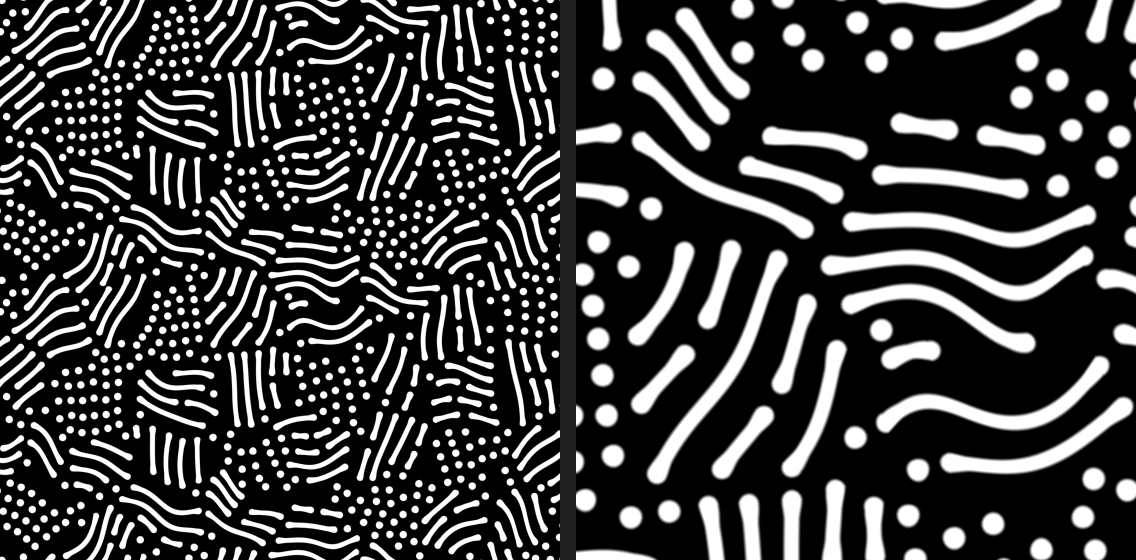
Left: the whole. Right: its middle third, enlarged.
A Shadertoy shader for this pattern:

```glsl
// Reaction-diffusion style labyrinth: white worms and dots on black.
// Voronoi patches each carry evenly fitted parallel rows; every row is clipped
// to its patch, split into dots or round-tipped strokes and bent by shear waves.

#define CELLS 8.0         // patches per canvas height
#define WRAP 4.0          // patch rows before the pattern repeats upward
#define DOT_SHARE 0.30    // share of patches filled with dots
#define LINE_GAP 0.0254   // distance between strokes
#define DOT_GAP 0.0242    // distance between dots
#define MARGIN 0.0109     // clearance kept from a patch border
#define DOT_RADIUS 0.0066
#define TIP_RADIUS 0.0059
#define LINE_RADIUS 0.0045
#define BEND 0.17         // slope of each shear wave
#define PIECE 0.085       // typical longest stroke before a break
#define SOFTNESS 0.0014   // half width of the edge ramp

const float PI = 3.14159;

// Borders of the current patch: slope along rows, slope across rows, distance
vec3 borders[24];

float hash(vec2 id, float salt) {
    id.y = mod(id.y, WRAP);
    vec3 v = fract(vec3(id.xyx + salt * 7.31) * vec3(0.1031, 0.1030, 0.0973));
    v += dot(v, v.yzx + 33.33);
    return fract((v.x + v.y) * v.z);
}

// Area-preserving bend: a sum of transverse waves, with its Jacobian
vec2 warp(vec2 p, out mat2 stretch) {
    vec2 bent = p;
    stretch = mat2(1.0);
    for (int i = 0; i < 8; i++) {
        vec2 seed = vec2(i, 0.0);
        float rise = 2.0 * float(i % 4);
        float freq = 6.5 + 4.0 * hash(seed, 1.0);
        float run = sqrt(freq * freq - rise * rise) * (i < 4 ? 1.0 : -1.0);
        vec2 along = vec2(run, rise) / freq, across = vec2(-along.y, along.x);
        float k = 2.0 * PI * freq;
        float phase = k * dot(along, p) + 2.0 * PI * hash(seed, 2.0);
        bent += across * sin(phase) * BEND / k;
        stretch += outerProduct(across, along) * cos(phase) * BEND;
    }
    return bent;
}

vec2 siteOf(vec2 id) {
    vec2 jitter = vec2(hash(id, 5.0), hash(id, 6.0));
    return (id + 0.5 + 0.72 * (jitter - 0.5)) / CELLS;
}

// Start and end of a row inside the patch
vec2 chord(float level) {
    vec2 range = vec2(-1.0, 1.0);
    for (int k = 0; k < 24; k++) {
        vec3 b = borders[k];
        float hit = (b.z - level * b.y) / b.x;
        if (b.x > 0.0) range.y = min(range.y, hit);
        else range.x = max(range.x, hit);
    }
    return range;
}

// Farthest row level on one side that still fits the patch, by bisection
float reach(float side) {
    float level = 0.0, stride = 0.08;
    for (int k = 0; k < 8; k++, stride *= 0.5) {
        vec2 c = chord(side * (level + stride));
        if (c.y > c.x) level += stride;
    }
    return side * level;
}

// Offset from the spine of the nearest grain (xy) and the grain radius there (z).
vec3 nearestGrain(vec2 p) {
    // Patch that owns this point
    vec2 base = floor(p * CELLS), id = base;
    float best = 1e3;
    for (int k = 0; k < 9; k++) {
        vec2 c = base + vec2(k % 3 - 1, k / 3 - 1);
        float d = distance(p, siteOf(c));
        if (d < best) { best = d; id = c; }
    }
    vec2 site = siteOf(id), q = p - site;
    float angle = PI * hash(id, 7.0);
    vec2 dir = vec2(cos(angle), sin(angle)), normal = vec2(-dir.y, dir.x);
    for (int k = 0; k < 24; k++) {
        int n = k < 12 ? k : k + 1;
        vec2 toSite = siteOf(id + vec2(n % 5 - 2, n / 5 - 2)) - site;
        vec2 axis = normalize(toSite);
        borders[k] = vec3(dot(dir, axis), dot(normal, axis), 0.5 * length(toSite) - MARGIN);
    }

    // Rows spread evenly over the patch; take the closest one
    bool dotted = fract(id.x * 0.618 + mod(id.y, WRAP) * 0.25 + 0.1) < DOT_SHARE;
    float low = reach(-1.0), extent = reach(1.0) - low;
    float rows = floor(extent / (dotted ? DOT_GAP * 0.94 : LINE_GAP) + 0.3);
    float rowPitch = extent / max(rows, 1.0);
    float row = rows > 0.0 ? clamp(round((dot(q, normal) - low) / rowPitch), 0.0, rows) : 0.5;
    float level = low + row * rowPitch;
    vec2 range = chord(level);
    float span = range.y - range.x, t = dot(q, dir) - range.x;
    if (span < 0.0) { t -= 0.5 * span; span = 0.0; }

    // Some strokes leave room for a single dot at the start of the row
    float pick = hash(id, 20.0 + row), cut = hash(id, 50.0 + row);
    dotted = dotted || span < 0.4 * LINE_GAP;
    if (!dotted && pick > 0.75 && span > 2.0 * DOT_GAP) {
        if (t < 0.5 * DOT_GAP) { span = 0.0; dotted = true; }
        else { t -= DOT_GAP; span -= DOT_GAP; }
    }

    // Split the row into evenly spaced pieces
    float count = 1.0 + floor(dotted ? span / DOT_GAP + 0.25 : cut * span / PIECE + 0.25);
    float piece = dotted ? 0.0 : (span - (count - 1.0) * DOT_GAP) / count;
    float pitch = count > 1.0 ? (span - piece) / (count - 1.0) : 1.0;
    float start = count > 1.0 ? 0.5 * piece : 0.5 * span;
    float u = t - start - pitch * clamp(round((t - start) / pitch), 0.0, count - 1.0);

    float halfLen = 0.5 * piece;
    float beyond = u - clamp(u, -halfLen, halfLen);
    float stroke = mix(TIP_RADIUS, LINE_RADIUS, smoothstep(0.0, 0.013, halfLen - abs(u)));
    vec2 offset = dir * beyond + normal * (dot(q, normal) - level);
    return vec3(offset, dotted ? DOT_RADIUS : stroke);
}

void mainImage(out vec4 fragColor, in vec2 fragCoord) {
    mat2 stretch;
    vec3 grain = nearestGrain(warp(fragCoord / iResolution.y, stretch));
    // Undo the local stretch of the warp so dots stay round and strokes even
    float d = length(inverse(stretch) * grain.xy) - grain.z;
    float soft = max(SOFTNESS, 0.7 / iResolution.y);
    fragColor = vec4(vec3(smoothstep(soft, -soft, d)), 1.0);
}
```
